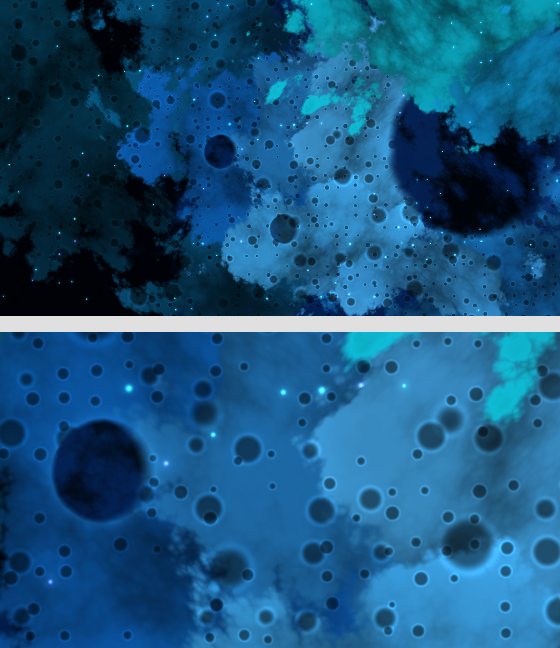
Top: the whole. Bottom: its middle third, enlarged.
Write a Shadertoy shader that draws this background.

```glsl
// Deep-blue nebula: overlapping crusty clouds, round hollows and sparse stars.
// Cloud edges come from fractal cellular noise added to soft ellipses; the
// clouds are painted back to front, then pitted with craters and lit by stars.

const int   OCTAVES = 6;
const float BILLOW_SCALE = 3.6;    // coarsest cells per canvas height
const float BILLOW_GAIN = 0.62;
const float EDGE_ROUGHNESS = 2.3;
const float EDGE_SOFTNESS = 0.22;
const float CLOUD_OPACITY = 0.9;
const float CRATER_SCALE = 8.0;
const float STAR_SCALE = 24.0;
const vec3  VOID_COLOUR = vec3(0.0, 0.008, 0.03);
const vec3  HAZE_COLOUR = vec3(0.01, 0.11, 0.28);
const vec3  RIM_COLOUR = vec3(0.08, 0.22, 0.30);
const vec3  STAR_COLOUR = vec3(0.25, 0.85, 0.95);

// Clouds: centre.xy, radii.xy, ordered back to front
const int CLOUDS = 12;
const int FIRST_FRONT_CLOUD = 10;  // later clouds overlap the hollows
const vec4 CLOUD_SHAPE[CLOUDS] = vec4[](
    vec4(0.14, 0.70, 0.40, 0.36), vec4(0.28, 0.38, 0.30, 0.20),
    vec4(0.78, 0.86, 0.38, 0.30), vec4(0.75, 0.08, 0.28, 0.24),
    vec4(1.55, 0.12, 0.45, 0.28), vec4(0.82, 0.52, 0.36, 0.28),
    vec4(1.05, 0.62, 0.32, 0.30), vec4(1.18, 0.50, 0.22, 0.40),
    vec4(1.00, 0.22, 0.32, 0.18), vec4(1.42, 0.14, 0.26, 0.14),
    vec4(1.42, 0.90, 0.48, 0.24), vec4(1.68, 0.73, 0.28, 0.20));
const vec3 CLOUD_COLOUR[CLOUDS] = vec3[](
    vec3(0.01, 0.16, 0.23), vec3(0.01, 0.12, 0.18),
    vec3(0.02, 0.23, 0.35), vec3(0.02, 0.20, 0.30),
    vec3(0.05, 0.27, 0.45), vec3(0.03, 0.25, 0.48),
    vec3(0.09, 0.32, 0.50), vec3(0.17, 0.42, 0.58),
    vec3(0.16, 0.44, 0.62), vec3(0.14, 0.38, 0.55),
    vec3(0.03, 0.50, 0.56), vec3(0.04, 0.38, 0.54));

// Hollows: centre.xy, radius, darkness
const vec4 HOLLOWS[3] = vec4[](
    vec4(1.51, 0.53, 0.29, 0.97), vec4(0.70, 0.52, 0.056, 0.92),
    vec4(0.90, 0.275, 0.048, 0.6));

vec3 hash3(vec2 p) {
    vec3 q = fract(p.xyx * vec3(0.1031, 0.1030, 0.0973));
    q += dot(q, q.yxz + 33.33);
    return fract((q.xxy + q.yzz) * q.zyx);
}

// Distance to the nearest scattered point
float cellular(vec2 p) {
    vec2 cell = floor(p), f = p - cell;
    float nearest = 4.0;
    for (int y = -1; y <= 1; y++)
    for (int x = -1; x <= 1; x++) {
        vec2 o = vec2(x, y);
        vec2 d = o + hash3(cell + o).xy - f;
        nearest = min(nearest, dot(d, d));
    }
    return sqrt(nearest);
}

// Fractal sum of rounded domes, averaging about 0.55
float billow(vec2 p) {
    p = p * BILLOW_SCALE + 0.2 * sin(p.yx * 7.0 + vec2(0.0, 2.0));
    float sum = 0.0, total = 0.0, weight = 1.0;
    for (int i = 0; i < OCTAVES; i++) {
        sum += weight * (1.0 - cellular(p));
        total += weight;
        weight *= BILLOW_GAIN;
        p = mat2(1.6, 1.2, -1.2, 1.6) * p + 7.3;
    }
    return sum / total;
}

vec3 paintCloud(vec3 col, vec2 p, int i) {
    vec4 shape = CLOUD_SHAPE[i];
    float depth = 1.0 - length((p - shape.xy) / shape.zw);
    if (depth < -0.9) return col;
    float b = billow(p + float(i) * vec2(3.7, 5.1));
    float field = depth + EDGE_ROUGHNESS * (b - 0.55);
    float cover = smoothstep(0.0, EDGE_SOFTNESS, field) * CLOUD_OPACITY;
    float tone = mix(0.5, 1.45, smoothstep(0.32, 0.78, b));
    tone *= 0.92 + 0.35 * exp(-4.0 * max(field, 0.0));
    return mix(col, CLOUD_COLOUR[i] * tone, cover);
}

// Round voids holding faint blue patches, with a pale outer glow
vec3 carveHollows(vec3 col, vec2 p, float b) {
    for (int i = 0; i < 3; i++) {
        vec4 h = HOLLOWS[i];
        float d = (length(p - h.xy) - h.z) / h.z + 0.12 * (b - 0.55);
        float fade = mix(0.12, 0.45, smoothstep(0.0, 1.0, (p.x - h.x) / h.z));
        float inside = 1.0 - smoothstep(-fade, 0.02, d);
        float patches = smoothstep(0.48, 0.72, b - 0.12 * (p.x - h.x) / h.z);
        vec3 floorColour = VOID_COLOUR + HAZE_COLOUR * patches;
        col += RIM_COLOUR * 0.4 * exp(-9.0 * abs(d)) * (1.0 - inside);
        col = mix(col, floorColour, inside * h.w);
    }
    return col;
}

// Brightness factor of small pits with light rims, over three sizes
float craters(vec2 p) {
    float shade = 1.0;
    for (int i = 0; i < 3; i++) {
        vec2 q = p * CRATER_SCALE * exp2(float(i)) + float(i) * 4.7;
        vec3 h = hash3(floor(q) + 51.0);
        float radius = mix(0.10, 0.24, h.z);
        float d = length(fract(q) - mix(vec2(0.32), vec2(0.68), h.xy)) - radius;
        float present = step(0.55, fract(h.z * 17.0 + h.x));
        float pit = 1.0 - smoothstep(-0.07, 0.03, d);
        float rim = exp(-pow((d - 0.03) / 0.035, 2.0));
        shade *= 1.0 + present * (0.16 * rim - 0.45 * pit);
    }
    return shade;
}

vec3 stars(vec2 p) {
    vec2 q = p * STAR_SCALE;
    vec3 h = hash3(floor(q) + 19.0);
    float d = length(fract(q) - mix(vec2(0.25), vec2(0.75), h.xy));
    float cluster = 0.5 + 0.5 * sin(p.x * 6.3 + 2.0 * sin(p.y * 5.0)) * sin(p.y * 8.0 + p.x);
    float present = step(1.0 - 0.18 * cluster, h.z);
    float size = mix(0.03, 0.075, fract(h.x * 13.0));
    float light = exp(-d * d / (size * size)) + 0.12 * exp(-d * d * 40.0);
    return mix(STAR_COLOUR, vec3(0.45, 0.5, 1.0), step(0.8, h.y)) * light * present;
}

void mainImage(out vec4 fragColor, in vec2 fragCoord) {
    vec2 p = fragCoord / iResolution.y;
    float b = billow(p * 1.4 + 11.0);

    // Empty space on the left gives way to blue haze on the right
    float haze = smoothstep(0.5, 0.95, p.x + 0.9 * (b - 0.55));
    vec3 col = VOID_COLOUR + HAZE_COLOUR * haze * mix(0.5, 1.4, b);

    for (int i = 0; i < FIRST_FRONT_CLOUD; i++) col = paintCloud(col, p, i);
    col *= craters(p);
    col = carveHollows(col, p, b);
    for (int i = FIRST_FRONT_CLOUD; i < CLOUDS; i++) col = paintCloud(col, p, i);

    fragColor = vec4(clamp(col + stars(p), 0.0, 1.0), 1.0);
}
```
